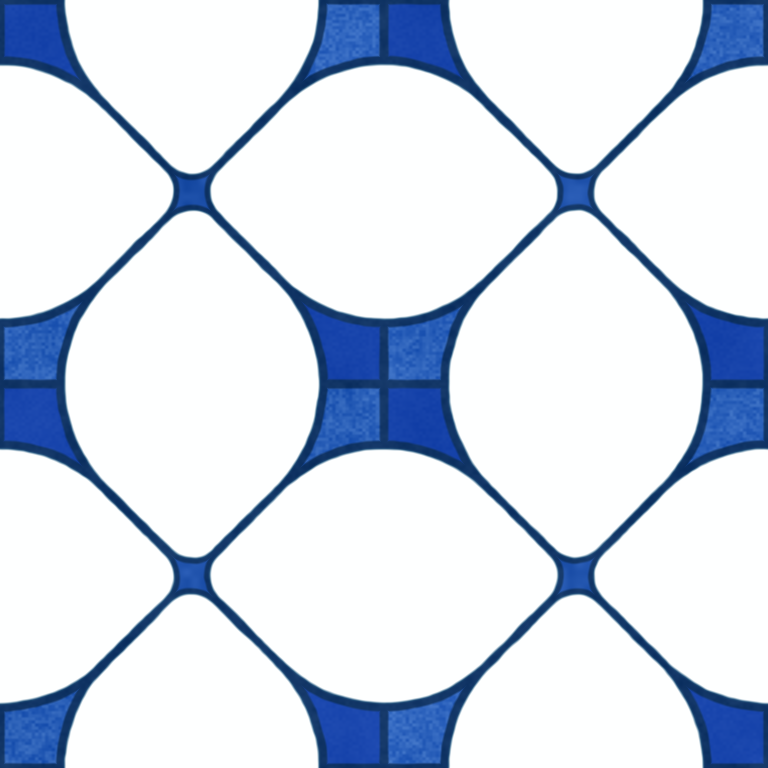
Write a WebGL 2 fragment shader that draws this pattern.

```glsl
#version 300 es
precision highp float;

#define REPEATS 2.0         // cells across and down
#define STRIP_HALF 0.0113   // half width of the diagonal lines, in cells
#define OUTLINE 0.023       // ink border of the large stars
#define KNOT_OUTLINE 0.016  // ink border of the small squares
#define CROSS_HALF 0.0115   // half width of the cross in a star
#define ROUND_WIDE 0.372    // corner radius facing a star
#define ROUND_TIGHT 0.077   // corner radius facing a small square
#define WOBBLE 0.003        // hand drawn unevenness of the edges
#define SOFTNESS 0.004      // ink bleed
#define GRAIN 0.13          // speckle in the light panes

uniform vec2 u_resolution;
out vec4 fragColor;

const vec3 PAPER = vec3(0.995, 1.0, 1.0);
const vec3 INK = vec3(0.065, 0.205, 0.395);
const vec3 INK_EDGE = vec3(0.15, 0.37, 0.52);
const vec3 LIGHT_BLUE = vec3(0.17, 0.38, 0.73);
const vec3 DEEP_BLUE = vec3(0.09, 0.265, 0.67);
const vec3 KNOT_BLUE = vec3(0.12, 0.32, 0.67);

float hash(vec2 p) {
    return fract(sin(dot(p, vec2(127.1, 311.7))) * 43758.5453);
}

// Value noise from 0 to 1 that wraps over the canvas
float wrappedNoise(vec2 uv, vec2 period) {
    vec2 p = uv * period;
    vec2 i = floor(p);
    vec2 f = fract(p);
    f = f * f * (3.0 - 2.0 * f);
    vec2 a = mod(i, period);
    vec2 b = mod(i + 1.0, period);
    return mix(mix(hash(a), hash(vec2(b.x, a.y)), f.x),
               mix(hash(vec2(a.x, b.y)), hash(b), f.x), f.y);
}

// Signed distance to a diamond: tight corners along x, wide ones along y
float roundedDiamond(vec2 p) {
    p = abs(p);
    float reach = 0.5 - STRIP_HALF * sqrt(2.0);
    vec2 wide = p - vec2(0.0, reach - ROUND_WIDE * sqrt(2.0));
    vec2 tight = p - vec2(reach - ROUND_TIGHT * sqrt(2.0), 0.0);
    if (wide.y > wide.x) return length(wide) - ROUND_WIDE;
    if (tight.x > tight.y) return length(tight) - ROUND_TIGHT;
    return (p.x + p.y - reach) * sqrt(0.5);
}

void main() {
    vec2 uv = gl_FragCoord.xy / u_resolution;
    float pixel = REPEATS / min(u_resolution.x, u_resolution.y);
    float soft = max(SOFTNESS, 0.8 * pixel);

    // Cell coordinates with a star at the origin
    vec2 p = uv * REPEATS;
    vec2 star = floor(p + 0.5);
    vec2 q = p - star;
    vec2 m = abs(q);

    // Distance outside the white shapes, slightly uneven
    float d = min(roundedDiamond(vec2(m.x, m.y - 0.5)),
                  roundedDiamond(vec2(m.y, m.x - 0.5)));
    float waver = wrappedNoise(uv, vec2(38.0)) - 0.5;
    float ripple = wrappedNoise(uv + 0.37, vec2(110.0)) - 0.5;
    d += WOBBLE * (waver + 0.5 * ripple);

    // Star panes in a checker of light and deep blue
    bool isLight = q.x * q.y > 0.0;
    float fine = wrappedNoise(uv, vec2(230.0, 250.0)) - 0.5;
    float coarse = wrappedNoise(uv + 0.19, vec2(90.0)) - 0.5;
    float wash = wrappedNoise(uv + 0.61, vec2(18.0)) - 0.5;
    float paneTone = hash(mod(star, REPEATS) * 4.0 + sign(q) + 7.0) - 0.5;
    float speckle = GRAIN * (fine + 0.4 * coarse) * (isLight ? 1.0 : 0.2);
    vec3 pane = isLight ? LIGHT_BLUE : DEEP_BLUE;
    pane += vec3(1.0, 0.9, 0.55) * speckle + 0.03 * (wash + paneTone);

    // Panes are bounded by the outline and the cross
    bool nearStar = max(m.x, m.y) < 0.3;
    float crossGap = min(m.x, m.y) - CROSS_HALF + WOBBLE * 0.7 * waver;
    float inside = nearStar ? min(d - OUTLINE, crossGap) : d - KNOT_OUTLINE;
    vec3 fill = nearStar ? pane : KNOT_BLUE + 0.06 * (coarse + wash);

    // Ink with a paler, greener rim bleeding into the paper
    vec3 ink = mix(INK_EDGE, INK, smoothstep(-0.002, 0.0075, d));
    ink += 0.035 * (coarse + wash) + 0.02 * fine;
    vec3 color = mix(ink, fill, smoothstep(-soft, soft, inside));
    color = mix(PAPER, color, smoothstep(-soft, soft, d));

    fragColor = vec4(clamp(color, 0.0, 1.0), 1.0);
}
```
